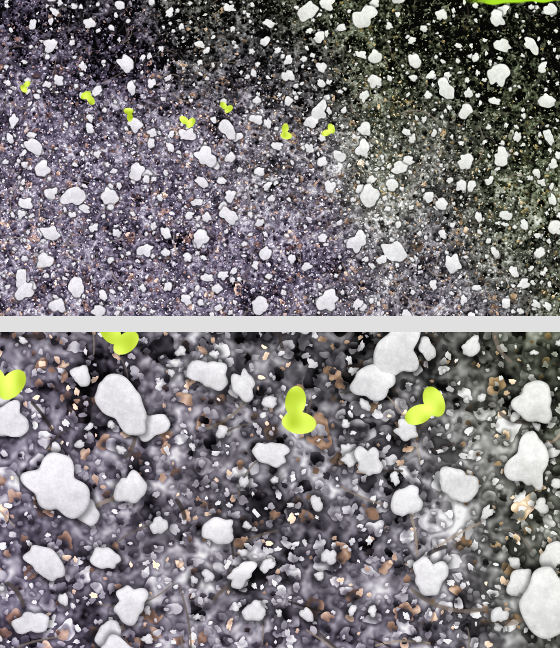
Top: the whole. Bottom: its middle third, enlarged.
Reproduce this texture procedurally as a Shadertoy shader.

```glsl
// Potting soil seen from above: dark crumbs, grit, fibres, white perlite, sprouts.
// Jittered cells scatter irregular grains from coarse to fine over fractal noise;
// a light field darkens the top and right, and a colour tint runs lavender to olive.

#define SOIL_CONTRAST 1.9
#define CRUMB_SCALE 26.0
#define CRUMB_DENSITY 0.58
#define CRUMB_RANGE 0.95
#define PERLITE_SCALE 9.0
#define PERLITE_DENSITY 0.68
#define FIBRE_SCALE 9.0
#define FIBRE_DENSITY 0.5
#define SPROUT_COUNT 7
#define LAVENDER vec3(0.008, -0.026, 0.060)
#define OLIVE vec3(0.005, 0.035, -0.060)
#define LEAF vec3(0.80, 0.90, 0.28)

struct Grain { float edge; vec2 local; vec3 id; };

vec3 hash3(vec2 p) {
    vec3 q = fract(p.xyx * vec3(0.1031, 0.1030, 0.0973));
    q += dot(q, q.yxz + 33.33);
    return fract((q.xxy + q.yzz) * q.zyx);
}

float noise(vec2 p) {
    vec2 i = floor(p), f = fract(p);
    f = f * f * (3.0 - 2.0 * f);
    vec2 e = vec2(0.0, 1.0);
    return mix(mix(hash3(i).x, hash3(i + e.yx).x, f.x),
               mix(hash3(i + e.xy).x, hash3(i + e.yy).x, f.x), f.y);
}

float fbm(vec2 p) {
    float sum = 0.0, total = 0.0, amp = 1.0;
    for (int i = 0; i < 5; i++) {
        sum += amp * noise(p);
        total += amp;
        amp *= 0.9;
        p = mat2(1.6, 1.2, -1.2, 1.6) * p + 17.3;
    }
    return sum / total;
}

mat2 rotation(float a) { return mat2(cos(a), -sin(a), sin(a), cos(a)); }

// Nearest irregular grain; edge is its signed distance in canvas units.
Grain scatter(vec2 p, float scale, float density, vec2 radii, float seed) {
    Grain best = Grain(1.0, vec2(0.0), vec3(0.0));
    vec2 q = p * scale, base = floor(q);
    for (int k = 0; k < 9; k++) {
        vec2 cell = base + vec2(k % 3, k / 3) - 1.0;
        vec3 pos = hash3(cell + seed), id = hash3(cell + seed + 71.7);
        if (pos.z > density) continue;
        vec2 v = q - cell - 0.5 - 0.8 * (pos.xy - 0.5);
        vec2 w = rotation(6.283 * id.z) * v;
        w.y *= 1.0 + 0.6 * id.y;
        float r = mix(radii.x, radii.y, id.x * id.x);
        vec2 dir = w / max(length(w), 0.001);
        r *= 0.65 + 0.7 * noise(dir * 1.7 + id.xy * 50.0);
        float edge = (length(w) - r) / scale;
        if (edge < best.edge) best = Grain(edge, v / r, id);
    }
    return best;
}

// Bent thin strands: x is coverage, y a random shade.
vec2 fibres(vec2 p, float scale, float seed, float px) {
    vec2 q = p * scale, base = floor(q), result = vec2(0.0);
    for (int k = 0; k < 9; k++) {
        vec2 cell = base + vec2(k % 3, k / 3) - 1.0;
        vec3 pos = hash3(cell + seed), id = hash3(cell + seed + 31.9);
        if (pos.z > FIBRE_DENSITY) continue;
        vec2 v = rotation(6.283 * id.x) * (q - cell - pos.xy);
        v.y += (id.y - 0.5) * 1.6 * v.x * v.x;
        v.x = max(abs(v.x) - 0.15 - 0.4 * id.z, 0.0);
        float d = length(v) / scale - 0.0008 - 0.0016 * id.y * id.y;
        float cover = 1.0 - smoothstep(-px, px, d);
        if (cover > result.x) result = vec2(cover, id.z);
    }
    return result;
}

float leafDistance(vec2 v, float size) {
    float lobes = min(length((v - vec2(0.55, 0.1) * size) * vec2(1.0, 1.5)),
                      length((v + vec2(0.45, 0.2) * size) * vec2(1.4, 0.9)));
    return lobes - size * 0.75;
}

void mainImage(out vec4 fragColor, in vec2 fragCoord) {
    vec2 p = fragCoord / iResolution.y, u = fragCoord / iResolution.xy;
    float px = 0.9 / iResolution.y;

    // Light field and colour tint
    float patchy = noise(p * 5.0) - 0.5;
    float light = 0.57 + 0.12 * patchy - 0.36 * smoothstep(0.55, 1.0, u.y + 0.12 * u.x)
                - 0.20 * smoothstep(0.72, 1.05, u.x + 0.1 * u.y);
    float olive = smoothstep(0.35, 0.95, 0.75 * u.x + 0.4 * u.y + 0.2 * patchy);
    vec3 tint = mix(LAVENDER, OLIVE, olive);

    // Soil and crumbs, coarse to fine
    float tone = light + SOIL_CONTRAST * (fbm(p * 13.0) - 0.5);
    float warm = 0.0, scale = CRUMB_SCALE, mottle = noise(p * 120.0) - 0.5;
    for (int i = 0; i < 4; i++) {
        Grain g = scatter(p, scale, CRUMB_DENSITY, vec2(0.22, 0.52), 13.0 * float(i));
        float cover = 1.0 - smoothstep(-px, px, g.edge);
        float shade = light + CRUMB_RANGE * (g.id.y - 0.43) + 0.09 * g.local.y + 0.35 * mottle;
        tone *= mix(0.72, 1.0, smoothstep(0.0, 0.006, g.edge));
        tone = mix(tone, shade, cover * 0.9);
        warm = mix(warm, step(0.84, fract(g.id.z * 7.0)), cover);
        scale *= 1.6;
    }
    tone = clamp(tone, 0.03, 0.97);
    vec3 color = tone + 4.0 * tone * (1.0 - tone) * tint;
    color += warm * vec3(0.13, 0.02, -0.10) * smoothstep(0.1, 0.5, tone);

    // Fibres
    for (int i = 0; i < 2; i++) {
        vec2 f = fibres(p, FIBRE_SCALE * (1.0 + float(i)), 47.0 * float(i), px);
        vec3 strand = mix(vec3(0.14, 0.12, 0.12), vec3(0.72, 0.65, 0.58), f.y);
        color = mix(color, strand * (0.5 + light), f.x * 0.75);
    }

    // Perlite, small pieces under large ones
    float grime = fbm(p * 45.0) - 0.5;
    for (int i = 0; i < 3; i++) {
        float size = exp2(float(2 - i));
        Grain g = scatter(p, PERLITE_SCALE * size, PERLITE_DENSITY / (0.5 + 0.5 * size),
                          vec2(0.14, 0.36), 101.0 + 29.0 * float(i));
        color *= mix(0.6, 1.0, smoothstep(0.0, 0.009, g.edge));
        float white = 0.92 + 0.07 * g.local.y + 0.26 * grime
                    - 0.14 * smoothstep(-0.004, 0.0, g.edge);
        color = mix(color, white + tint * 0.35, 1.0 - smoothstep(-px, px, g.edge));
    }

    // Sprouts strung across the upper left
    for (int i = 0; i < SPROUT_COUNT; i++) {
        float n = float(i);
        vec3 h = hash3(vec2(n, 5.0));
        vec2 v = p - vec2(0.11 + 0.155 * n, 0.69 - 0.017 * n) - (h.xy - 0.5) * 0.08;
        float d = leafDistance(rotation(6.283 * h.z) * v, 0.016 + 0.008 * h.x);
        vec3 leaf = LEAF + 0.35 * (noise(p * 70.0) - 0.4);
        color = mix(color, leaf, 1.0 - smoothstep(-px, px, d));
    }

    // Sunlit leaf edge in the top right corner
    float rim = u.y - 0.99 + 0.05 * (0.92 - u.x) + 0.012 * (noise(p * 25.0) - 0.5);
    float corner = smoothstep(-0.004, 0.004, rim) * smoothstep(0.82, 0.88, u.x);
    color = mix(color, LEAF * vec3(0.85, 1.0, 0.6), corner);

    fragColor = vec4(clamp(color, 0.0, 1.0), 1.0);
}
```
